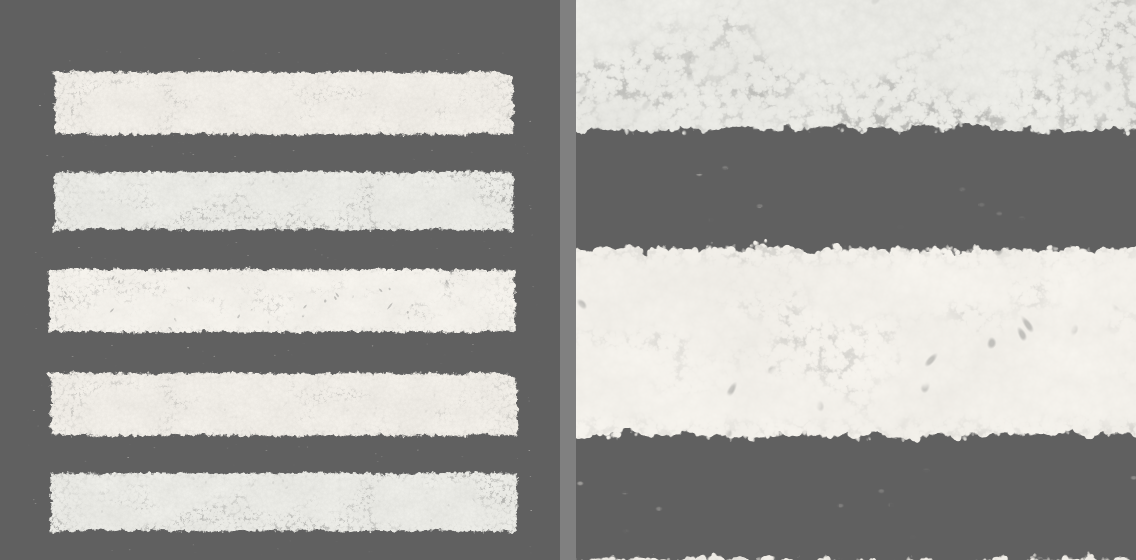
Left, the full canvas; right, a detail of the centre.
Reproduce this pattern procedurally as a Shadertoy shader.

```glsl
// Five worn off-white painted bars with ragged edges stacked on a flat grey ground.
#define BARS 5
#define GROUND vec3(0.378, 0.378, 0.378)
#define WARM vec3(0.930, 0.918, 0.894)
#define COOL vec3(0.908, 0.908, 0.889)
#define BRIGHT vec3(0.947, 0.937, 0.914)
#define STAIN vec3(0.56, 0.56, 0.55)
#define TOP_Y 0.8158
#define GROUP_PITCH 0.5378
#define ROUGHNESS 0.013
#define WEAR 0.50
#define DUST 0.45

float hash(vec2 p) {
    vec3 h = fract(p.xyx * vec3(0.1031, 0.1030, 0.0973));
    h += dot(h, h.yzx + 33.33);
    return fract((h.x + h.y) * h.z);
}

// Cellular noise: x is the distance to the nearest seed, y is a random id
vec2 cell(vec2 p) {
    vec2 base = floor(p), best = vec2(9.0, 0.0);
    for (int j = -1; j <= 1; j++)
        for (int i = -1; i <= 1; i++) {
            vec2 c = base + vec2(i, j);
            vec2 seed = c + vec2(hash(c), hash(c + 57.3));
            float dist = length(p - seed);
            if (dist < best.x) best = vec2(dist, hash(c + 19.7));
        }
    return best;
}

// Three rotated octaves of cellular noise, averaging about 0.45
float layeredCells(vec2 p) {
    mat2 turn = mat2(1.6, 1.2, -1.2, 1.6);
    float sum = 0.5 * cell(p).x;
    p = turn * p + 11.7;
    sum += 0.3 * cell(p).x;
    p = turn * p + 5.3;
    return sum + 0.2 * cell(p).x;
}

// Slow drift of a hand-cut edge
float wander(float x, float seed) {
    return sin(x * 23.0 + seed) + 0.6 * sin(x * 61.0 + seed * 2.3) + 0.4 * sin(x * 137.0 - seed);
}

// Signed distance to a bar with its upper corners slightly uneven
float barDistance(vec2 p, vec2 halfSize, int kind) {
    float spur = p.x < 0.0 && kind != 1 ? 0.005 * smoothstep(halfSize.y - 0.012, halfSize.y, p.y) : 0.0;
    vec2 q = abs(p) - halfSize - vec2(spur, 0.0);
    float d = max(q.x, q.y);
    if (kind == 0) d = max(d, p.y - halfSize.y + 0.33 * (p.x - halfSize.x) + 0.0077);
    return d;
}

// Painted surface: broad clouding, sandy grain, scuffed patches and small pits
vec3 paintColor(vec2 p, float d, int kind) {
    vec3 base = kind == 0 ? WARM : kind == 1 ? COOL : BRIGHT;
    vec2 s = p + 7.3 * float(kind + 1);
    float cloud = layeredCells(s * vec2(13.0, 17.0));
    float grain = layeredCells(s * 130.0);
    float patches = smoothstep(0.47, 0.70, layeredCells(s * vec2(8.0, 12.0) + 3.1));
    float ends = smoothstep(0.33, 0.41, abs(p.x));
    float rim = smoothstep(-0.014, 0.0, d);
    float fine = smoothstep(0.43, 0.68, grain);

    base += 0.045 * (0.45 - cloud) + vec3(0.05, 0.05, 0.025)[kind] * (0.45 - grain);
    float scuff = fine * (vec3(0.55, 0.85, 0.50)[kind] * patches + 0.30 * ends + 0.25 * rim);

    vec2 pit = cell(s * vec2(75.0, 58.0) + 0.5 * sin(s.yx * 90.0));
    float pitted = step(0.86, pit.y) * (1.0 - smoothstep(0.08, 0.24, pit.x));
    float pitArea = smoothstep(0.40, 0.55, cloud) * vec3(0.25, 0.35, 0.95)[kind];
    return mix(base, STAIN, clamp(WEAR * (scuff + pitted * pitArea), 0.0, 0.85));
}

void mainImage(out vec4 fragColor, in vec2 fragCoord) {
    vec2 uv = fragCoord / iResolution.xy;
    float pixel = 1.0 / iResolution.y;

    // Nearest bar; bars cycle through three kinds from the top
    float d = 9.0;
    vec2 local = vec2(0.0);
    int kind = 0;
    for (int i = 0; i < BARS; i++) {
        int k = i % 3;
        float y = TOP_Y - GROUP_PITCH * float(i / 3) - vec3(0.0, 0.1745, 0.3529)[k];
        vec2 p = uv - vec2(k == 2 ? 0.5033 : 0.507, y);
        vec2 halfSize = vec2(i < 2 ? 0.4085 : 0.416, k == 1 ? 0.0511 : 0.0553);
        float bar = barDistance(p, halfSize, k);
        if (bar < d) {
            d = bar;
            local = p;
            kind = k;
        }
    }

    // Ragged outline
    float seed = float(kind) * 2.7 + sign(local.y);
    float torn = ROUGHNESS * (layeredCells(local * 75.0 + 31.0 + seed) - 0.45);
    float edge = d + torn + 0.0007 * wander(local.x, seed);
    edge += 0.0012 * wander(local.y * 1.6, seed) * smoothstep(0.39, 0.41, abs(local.x));
    float coverage = 1.0 - smoothstep(-0.7 * pixel - 0.0004, 0.7 * pixel + 0.0004, edge);

    // Sparse flecks in the gaps
    vec2 fleck = cell(uv * vec2(65.0, 95.0));
    float band = exp(-pow((d - 0.028) / 0.007, 2.0));
    float dust = step(0.90, fleck.y) * (1.0 - smoothstep(0.04, 0.16, fleck.x)) * band;
    vec3 color = mix(GROUND, WARM, DUST * dust * hash(floor(uv * 300.0)));

    color = mix(color, paintColor(local, edge, kind), coverage);
    fragColor = vec4(color, 1.0);
}
```
